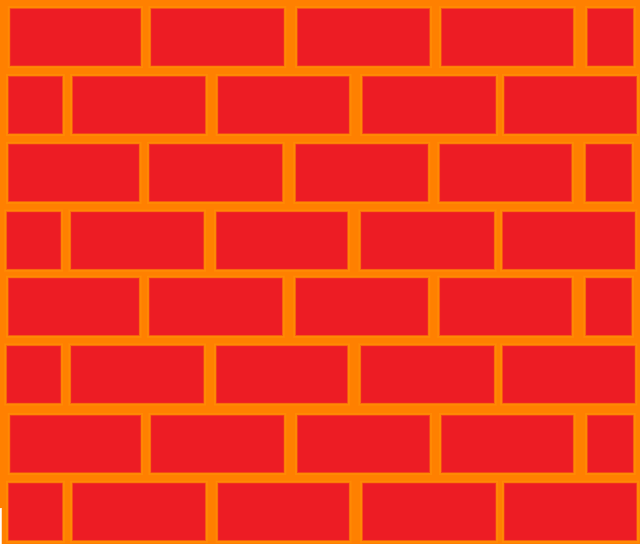
This pattern is drawn by a WebGL 2 fragment shader. Its source:

```glsl
#version 300 es
precision highp float;
// Running-bond brick wall: eight flat red courses in orange mortar.
// Each course is a long bar cut by four vertical joints; a signed distance
// (negative inside a brick) gives soft edges and a faint pale rim.
uniform vec2 u_resolution;
out vec4 fragColor;

// Distance to the nearest brick face, in wall units.
float brickDistance(vec2 p) {
    float course = clamp(floor((p.y - 4.0) / 81.5), 0.0, 7.0);
    bool odd = mod(course, 2.0) > 0.5;

    // The middle courses sit slightly left, and two of them slightly high.
    if (course > 1.5 && course < 5.5) p.x += 2.0;
    if (course > 3.5 && course < 5.5) p.y += 2.0;

    // Outer limits of the course.
    float top = 10.2 + 81.5 * course;
    vec2 ends = odd ? vec2(10.0, 764.0) : vec2(12.0, 760.0);
    float d = max(abs(p.y - top - 34.5) - 34.5, max(ends.x - p.x, p.x - ends.y));

    // Vertical joints, of uneven thickness.
    vec4 halfWidth = odd ? vec4(6.0, 7.5, 8.0, 5.0) : vec4(6.0, 8.0, 7.0, 8.5);
    for (int i = 0; i < 4; i++) {
        float joint = odd ? 81.0 + 173.0 * float(i) : 175.0 + 173.8 * float(i);
        d = max(d, halfWidth[i] - abs(p.x - joint));
    }
    return d;
}

void main() {
    // Wall units: 768 across, 654 down, measured from the top left.
    vec2 uv = gl_FragCoord.xy / u_resolution;
    vec2 p = vec2(uv.x, 1.0 - uv.y) * vec2(768.0, 654.0);
    float pixel = 768.0 / u_resolution.x;
    float soft = max(1.2, 0.75 * pixel);

    vec3 brickRed = vec3(0.93, 0.11, 0.14);
    vec3 mortarOrange = vec3(1.0, 0.5, 0.0);
    vec3 rimOrange = vec3(1.0, 0.54, 0.01);

    // Mortar with a paler rim beside each brick.
    float d = brickDistance(p);
    float rim = 1.0 - smoothstep(2.2, 3.4, d);
    vec3 color = mix(mortarOrange, rimOrange, rim);
    color = mix(brickRed, color, smoothstep(-soft, soft, d));

    // Thin white chip at the lower left border.
    float chip = max(p.x - 2.0, 611.0 - p.y);
    color = mix(color, vec3(1.0), 1.0 - smoothstep(-0.5 * pixel, 0.5 * pixel, chip));

    fragColor = vec4(color, 1.0);
}
```
